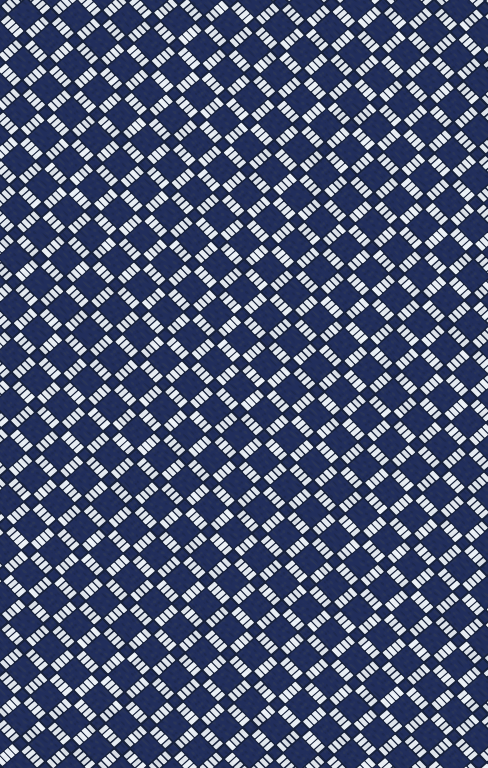
A WebGL 2 fragment shader for this pattern:

```glsl
#version 300 es
precision highp float;

uniform vec2 u_resolution;
out vec4 fragColor;

float hash(vec2 p) {
    return fract(sin(dot(p, vec2(127.1, 311.7))) * 43758.5);
}

float roundBox(vec2 p, vec2 halfSize, float radius) {
    vec2 d = abs(p) - halfSize + radius;
    return length(max(d, 0.0)) + min(max(d.x, d.y), 0.0) - radius;
}

// Brightness of the four white rungs that fill one band between knots
float rungs(float across, float along, vec2 bandId, float blur) {
    float t = (along / 0.67 + 0.5) * 4.0;
    float chance = hash(bandId + floor(t) * 7.3);
    vec2 p = vec2(across, (fract(t) - 0.5) * 0.1675);
    vec2 halfSize = vec2(0.134, 0.064) + (chance - 0.5) * vec2(0.02, 0.012);
    float shape = 1.0 - smoothstep(-blur, blur, roundBox(p, halfSize, 0.025));
    return shape * mix(0.9, 1.0, chance) * step(abs(along), 0.335);
}

// Layered sines for the fine weave
float weave(vec2 p) {
    float w = sin(p.x * 510.0 + 2.0 * sin(p.y * 190.0));
    w += sin(p.y * 640.0 + 2.0 * sin(p.x * 230.0));
    w += 0.7 * sin((p.x + p.y) * 870.0 + 3.0 * sin(p.x * 73.0));
    return w / 2.7;
}

void main() {
    vec2 p = gl_FragCoord.xy / u_resolution.y;
    vec2 center = vec2(0.317, 0.621);

    // Slight lean and drift of the cloth
    vec2 r = p - center;
    r = vec2(r.x - 0.04 * r.y, r.y + 0.04 * r.x);
    r += 0.0012 * vec2(sin(p.y * 9.0 + 1.0), sin(p.x * 11.0 + p.y * 4.0));

    // Diagonal lattice: knots at whole numbers, diamonds at cell centers
    vec2 grid = r / vec2(0.0664, 0.0632);
    vec2 q = vec2(grid.x + grid.y, grid.x - grid.y) + 0.5;
    vec2 cell = fract(q) - 0.5;
    vec2 fromLine = q - round(q);
    float blur = 0.6 / (0.0458 * u_resolution.y);

    vec3 navy = vec3(0.13, 0.18, 0.36);
    vec3 slate = vec3(0.20, 0.24, 0.33);
    vec3 ink = vec3(0.09, 0.13, 0.23);
    vec3 white = vec3(0.94, 0.96, 0.98);

    // Large diamonds and small knots over the dark bands
    float diamond = max(abs(cell.x), abs(cell.y)) - 0.325;
    float knot = max(abs(fromLine.x), abs(fromLine.y)) - 0.125;
    float body = 1.0 - smoothstep(-blur, blur, min(diamond, knot));
    float grain = weave(p);
    vec3 cloth = mix(navy, slate, 0.45 * smoothstep(0.1, 0.8, grain));
    cloth = mix(cloth, ink, 0.4 * smoothstep(0.2, 0.9, -grain));
    vec3 color = mix(ink, cloth, body);

    // White rungs along both band directions
    float rising = rungs(fromLine.x, cell.y, vec2(round(q.x), floor(q.y)), blur);
    float falling = rungs(fromLine.y, cell.x, vec2(floor(q.x), round(q.y)) + 41.0, blur);
    color = mix(color, white, max(rising, falling) * (0.98 + 0.02 * grain));

    fragColor = vec4(color, 1.0);
}
```
